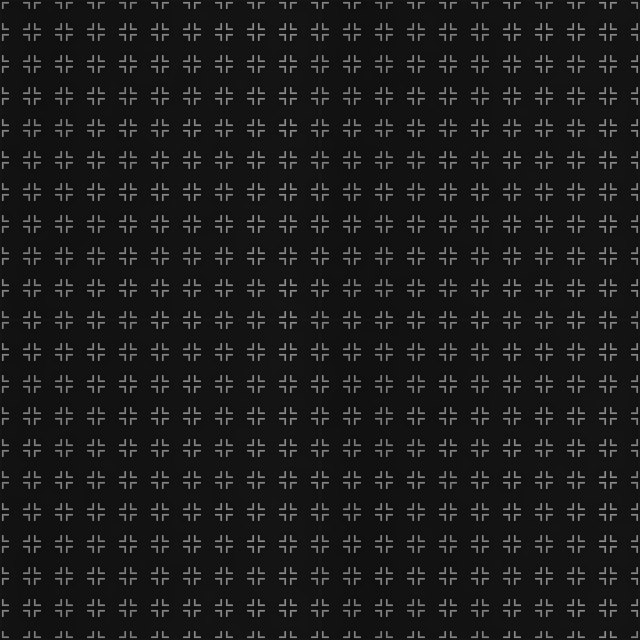
Write a Shadertoy shader that draws this pattern.

```glsl
const float TAU = 6.2831853;

float hash(vec2 cell) {
    vec3 p = fract(cell.xyx * vec3(0.1031, 0.103, 0.0973));
    p += dot(p, p.yzx + 33.33);
    return fract((p.x + p.y) * p.z);
}

// Four L-shaped brackets, folded into one rounded segment
float bracketCross(vec2 p) {
    vec2 q = abs(p) - 0.085;
    if (q.y > q.x) q = q.yx;
    return length(vec2(q.x - clamp(q.x, 0.0, 0.168), q.y)) - 0.028;
}

// Slow rise with a quick fall, twice across the canvas
float panelShade(float x) {
    float a = 2.0 * TAU * x;
    return -sin(a) - 0.5 * sin(2.0 * a) - 0.33 * sin(3.0 * a);
}

// Layered sines with whole periods
float mottle(vec2 uv) {
    vec2 a = TAU * uv;
    return sin(6.0 * a.x + 2.0 * sin(4.0 * a.y)) * sin(5.0 * a.y + sin(3.0 * a.x))
         + 0.5 * sin(17.0 * a.x + 9.0 * a.y) * sin(13.0 * a.y - 8.0 * a.x);
}

void mainImage(out vec4 fragColor, in vec2 fragCoord) {
    vec2 uv = fragCoord / iResolution.xy;
    vec2 grid = uv * 20.0 + 0.5;
    vec2 p = fract(grid) - 0.5;
    float variation = hash(mod(floor(grid), 20.0)) - 0.5;
    float shade = panelShade(uv.x);

    // Dark ground, deeper around each cross
    float ground = 0.073 + 0.004 * shade + 0.002 * mottle(uv);
    ground -= 0.014 * exp(-14.0 * dot(p, p));

    // Faint panel joints
    vec2 joint = abs(fract(uv * 2.0 + 0.5) - 0.5) * 0.5;
    ground += 0.012 * (1.0 - smoothstep(0.0005, 0.0025, min(joint.x, joint.y)));

    // Grey brackets
    float edge = 0.5 * max(20.0 / iResolution.y, 0.02);
    float ink = 1.0 - smoothstep(-edge, edge, bracketCross(p));
    float grey = 0.51 + 0.018 * shade + 0.03 * variation;

    fragColor = vec4(vec3(mix(ground, grey, ink)), 1.0);
}
```
